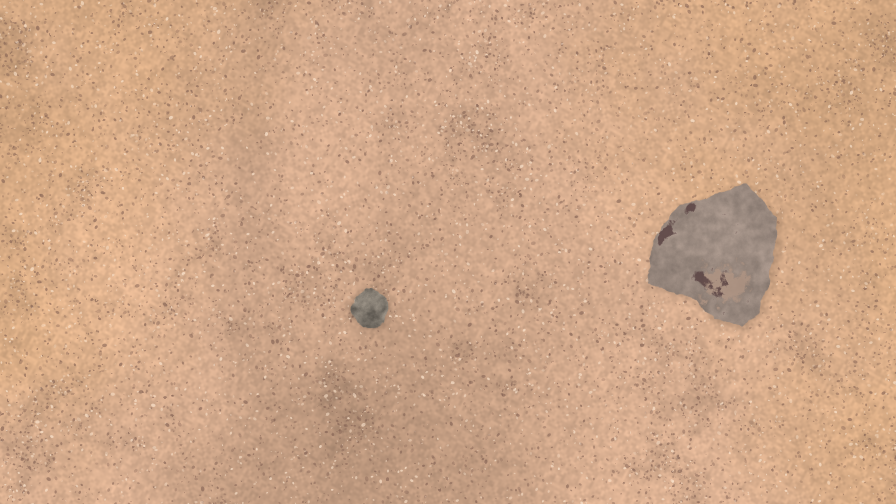
Reproduce this texture procedurally as a Shadertoy shader.

```glsl
// Dry sand with mottled tones, broken streaks of dark grains and pale flecks,
// plus one angular grey stone and one small pebble. Layered value noise makes
// the sand, jittered cells the grains, and distance functions the stones.

const vec3 SAND_PINK   = vec3(0.822, 0.662, 0.548);
const vec3 SAND_YELLOW = vec3(0.815, 0.646, 0.498);
const vec3 GRAIN_DARK  = vec3(0.49, 0.36, 0.31);
const vec3 GRAIN_PALE  = vec3(0.98, 0.89, 0.80);
const vec3 STONE_GREY  = vec3(0.605, 0.540, 0.500);
const vec3 STONE_STAIN = vec3(0.35, 0.26, 0.26);
const vec3 STONE_DUST  = vec3(0.70, 0.59, 0.52);
const vec3 PEBBLE_GREY = vec3(0.51, 0.48, 0.44);

const int CORNERS = 10;
const vec2 STONE[CORNERS] = vec2[CORNERS](
    vec2(1.285, 0.437), vec2(1.299, 0.530), vec2(1.347, 0.590), vec2(1.481, 0.634),
    vec2(1.540, 0.569), vec2(1.537, 0.486), vec2(1.505, 0.380), vec2(1.472, 0.352),
    vec2(1.417, 0.366), vec2(1.384, 0.405));

vec3 hash3(vec2 p) {
    vec3 q = fract(p.xyx * vec3(0.1031, 0.1030, 0.0973));
    q += dot(q, q.yxz + 33.33);
    return fract((q.xxy + q.yzz) * q.zyx);
}

mat2 turn(float a) {
    return mat2(cos(a), sin(a), -sin(a), cos(a));
}

float noise(vec2 p) {
    vec2 i = floor(p), f = fract(p);
    f = f * f * (3.0 - 2.0 * f);
    return mix(mix(hash3(i).x, hash3(i + vec2(1, 0)).x, f.x),
               mix(hash3(i + vec2(0, 1)).x, hash3(i + vec2(1, 1)).x, f.x), f.y);
}

float fbm(vec2 p) {
    float sum = 0.0, gain = 0.5;
    for (int i = 0; i < 5; i++) {
        sum += gain * noise(p);
        p = 2.0 * turn(0.64) * p + 17.3;
        gain *= 0.5;
    }
    return sum;
}

// Soft elliptical spot, 1 at its centre
float glow(vec2 p, vec2 centre, vec2 size) {
    vec2 d = (p - centre) / size;
    return exp(-dot(d, d));
}

// Coverage of a shape whose distance is d, with a soft edge
float cover(float d, float blur) {
    return 1.0 - smoothstep(-blur, blur, d);
}

// One oval grain in each turned cell that passes the density test
float grains(vec2 p, float cells, float density, float seed, float blur) {
    vec2 g = turn(seed) * p * cells + 200.0, id = floor(g);
    vec3 r = hash3(id + seed), s = hash3(id + seed + 71.7);
    vec2 d = turn(6.2832 * s.x) * (fract(g) - mix(vec2(0.28), vec2(0.72), r.xy));
    float radius = mix(0.14, 0.38, s.y * s.y);
    return cover((length(d * vec2(1.0, 1.4)) - radius) / cells, blur)
         * step(r.z, density) * mix(0.35, 1.0, s.z);
}

float stoneDistance(vec2 p) {
    float d = dot(p - STONE[0], p - STONE[0]), side = 1.0;
    for (int i = 0, j = CORNERS - 1; i < CORNERS; j = i, i++) {
        vec2 e = STONE[j] - STONE[i], w = p - STONE[i];
        vec2 b = w - e * clamp(dot(w, e) / dot(e, e), 0.0, 1.0);
        d = min(d, dot(b, b));
        bvec3 c = bvec3(p.y >= STONE[i].y, p.y < STONE[j].y, e.x * w.y > e.y * w.x);
        if (all(c) || all(not(c))) side = -side;
    }
    return side * sqrt(d);
}

vec3 sand(vec2 p, float aspect, float blur) {
    // Broad tones: yellow borders, pink middle, shaded hollow below
    float border = abs(p.x / aspect - 0.45) * 1.6 + 0.35 * p.y;
    float yellow = smoothstep(0.45, 1.0, border + 0.7 * (fbm(p * 3.0) - 0.5));
    vec3 col = mix(SAND_PINK, SAND_YELLOW, yellow);
    float shade = 0.12 * glow(p, vec2(0.66, 0.05), vec2(0.30, 0.28))
                + 0.07 * glow(p, vec2(0.50, 0.65), vec2(0.06, 0.40))
                + 0.06 * glow(p, vec2(0.95, 0.35), vec2(0.30, 0.35))
                - 0.05 * glow(p, vec2(0.27, 0.40), vec2(0.20, 0.35))
                - 0.04 * glow(p, vec2(1.45, 0.25), vec2(0.35, 0.45));
    col *= 1.03 - shade + 0.13 * (fbm(p * 5.0 + 9.0) - 0.5);

    // Clumpy dust along thin broken contours
    float contour = abs(fbm(p * 3.2 + 0.5 * fbm(p * 6.0) + 5.0) - 0.49);
    float patches = smoothstep(0.36, 0.62, fbm(p * 4.5 + 50.0) + 0.08 * glow(p, vec2(0.9, 0.6), vec2(0.4)));
    float clumps = smoothstep(0.30, 0.65, fbm(p * 26.0 + 13.0));
    float dust = (1.0 - smoothstep(0.0, 0.085, contour)) * patches * clumps;
    dust = min(dust + 0.22 * patches * clumps, 1.0);
    col *= 1.0 - 0.07 * dust;

    // Fine grit, then dark and pale grains
    col *= 1.0 + 0.12 * (noise(turn(0.5) * p * 180.0) - 0.5) + 0.06 * (noise(turn(1.1) * p * 80.0) - 0.5);
    for (int i = 0; i < 3; i++) {
        float k = float(i);
        float dark = grains(p, 116.0 - 20.0 * k, 0.08 + 0.34 * dust, 11.3 + 17.9 * k, blur);
        float pale = grains(p, 118.0 - 17.0 * k, 0.045 + 0.09 * dust, 83.1 + 23.7 * k, blur);
        col = mix(col, GRAIN_DARK, 0.62 * dark);
        col = mix(col, GRAIN_PALE, 0.75 * pale);
    }
    return col;
}

void mainImage(out vec4 fragColor, in vec2 fragCoord) {
    vec2 p = fragCoord / iResolution.y;
    float blur = max(0.0016, 0.7 / iResolution.y);
    vec3 col = sand(p, iResolution.x / iResolution.y, blur);
    float rough = fbm(p * 30.0) - 0.5, pits = fbm(p * 80.0 + 7.0) - 0.5;

    // Angular stone: contact shadow, facets, dusty patch and dark stains
    float d = stoneDistance(p) + 0.012 * rough + 0.006 * pits;
    col *= 1.0 - 0.18 * cover(stoneDistance(p + vec2(-0.004, 0.004)), 0.018);
    float facet = smoothstep(-0.01, 0.01, dot(p - vec2(1.41, 0.48), vec2(0.5, 0.85)) + 0.05 * rough);
    vec3 face = STONE_GREY * (0.97 + 0.05 * facet + 0.22 * rough + 0.25 * pits);
    float scar = glow(p, vec2(1.435, 0.435), vec2(0.045, 0.035));
    face = mix(face, STONE_DUST, 0.8 * smoothstep(0.35, 0.65, scar - 1.2 * pits));
    float stain = glow(turn(-0.9) * (p - vec2(1.367, 0.583)), vec2(0), vec2(0.024, 0.012))
                + glow(turn(-0.9) * (p - vec2(1.325, 0.545)), vec2(0), vec2(0.034, 0.011))
                + glow(turn(0.9) * (p - vec2(1.392, 0.450)), vec2(0), vec2(0.026, 0.011))
                + 0.65 * scar;
    face = mix(face, STONE_STAIN, 0.85 * smoothstep(0.45, 0.75, stain + 1.0 * rough + 1.2 * pits));
    col = mix(col, face, cover(d, blur));

    // Small round pebble lit from the upper right
    vec2 q = p - vec2(0.734, 0.387);
    float pebble = length(q) - 0.037 + 0.014 * rough + 0.008 * pits;
    col *= 1.0 - 0.15 * cover(pebble - 0.004, 0.012);
    vec3 skin = PEBBLE_GREY * (1.0 + 2.0 * dot(q, vec2(0.6, 0.8)) + 0.5 * rough + 0.6 * pits);
    col = mix(col, skin, cover(pebble, blur * 1.2));

    fragColor = vec4(col, 1.0);
}
```
